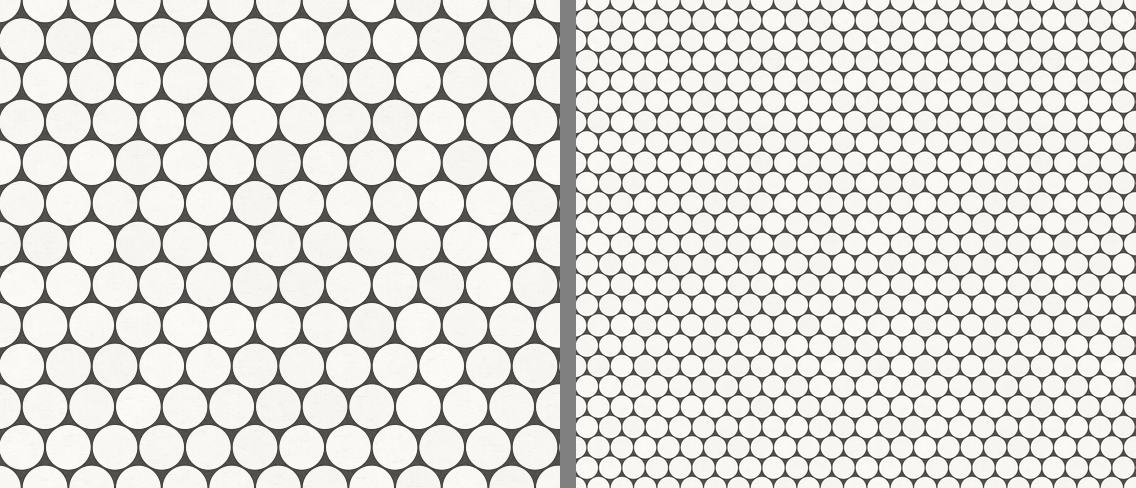
Left, the tile; right, the same tile 2 across and 2 down.
This pattern is drawn by a Shadertoy shader. Its source:

```glsl
const float COLS = 12.0;            // tiles across
const float ROWS = 12.0;            // rows up, even so the stagger wraps
const float RADIUS = 0.479;         // in tile spacings
const float SHIFT = -0.035;         // sideways offset of the even rows
const float SHADOW_WIDTH = 0.045;   // dark band of grout beside a tile
const float TILE_VARIATION = 0.016;
const float GRAIN = 0.016;
const float STREAKS = 0.022;
const float GROUT_GRAIN = 0.045;
const vec3 TILE = vec3(0.973, 0.969, 0.954);
const vec3 GROUT = vec3(0.315, 0.312, 0.304);
const vec3 GROUT_SHADOW = vec3(0.245, 0.243, 0.237);

float hash(vec2 p) {
    return fract(sin(dot(p, vec2(127.1, 311.7))) * 43758.5453);
}

// Value noise over the unit canvas; wraps because cells is whole
float wrapNoise(vec2 uv, vec2 cells) {
    vec2 p = uv * cells;
    vec2 i = floor(p);
    vec2 f = fract(p);
    f = f * f * (3.0 - 2.0 * f);
    vec2 a = mod(i, cells);
    vec2 b = mod(i + 1.0, cells);
    return mix(mix(hash(a), hash(vec2(b.x, a.y)), f.x),
               mix(hash(vec2(a.x, b.y)), hash(b), f.x), f.y);
}

// Signed distance to the nearest disc, with the wrapped id of its tile
vec3 nearestTile(vec2 p, float rowHeight) {
    float firstRow = floor(p.y / rowHeight);
    vec3 nearest = vec3(1e3, 0.0, 0.0);
    for (int i = 0; i < 2; i++) {
        float row = firstRow + float(i);
        float offset = SHIFT + 0.5 * mod(row, 2.0);
        float col = round(p.x - offset);
        float d = length(p - vec2(col + offset, row * rowHeight)) - RADIUS;
        if (d < nearest.x) nearest = vec3(d, mod(vec2(col, row), vec2(COLS, ROWS)));
    }
    return nearest;
}

void mainImage(out vec4 fragColor, in vec2 fragCoord) {
    vec2 uv = fragCoord / iResolution.xy;
    float rowHeight = COLS / ROWS * iResolution.y / iResolution.x;
    vec2 p = uv * vec2(COLS, ROWS * rowHeight);
    float pixel = COLS / iResolution.x;

    vec3 tile = nearestTile(p, rowHeight);
    float fine = wrapNoise(uv, vec2(380.0, 330.0)) - 0.5;
    float cloud = wrapNoise(uv, vec2(48.0, 42.0)) - 0.5;

    // Glaze: shade per tile, fine grain and sparse horizontal streaks
    float streak = smoothstep(0.76, 1.0, wrapNoise(uv, vec2(110.0, 320.0)));
    float shade = TILE_VARIATION * (hash(tile.yz + 17.0) - 0.5)
                + GRAIN * fine + 0.5 * GRAIN * cloud - STREAKS * streak;
    vec3 glaze = TILE + shade;

    // Grout: rough, darker where it meets a tile
    float shadow = 1.0 - smoothstep(0.0, SHADOW_WIDTH, tile.x);
    vec3 grout = mix(GROUT, GROUT_SHADOW, shadow) + GROUT_GRAIN * fine;

    float cover = 1.0 - smoothstep(-0.6 * pixel, 0.6 * pixel, tile.x);
    fragColor = vec4(mix(grout, glaze, cover), 1.0);
}
```
